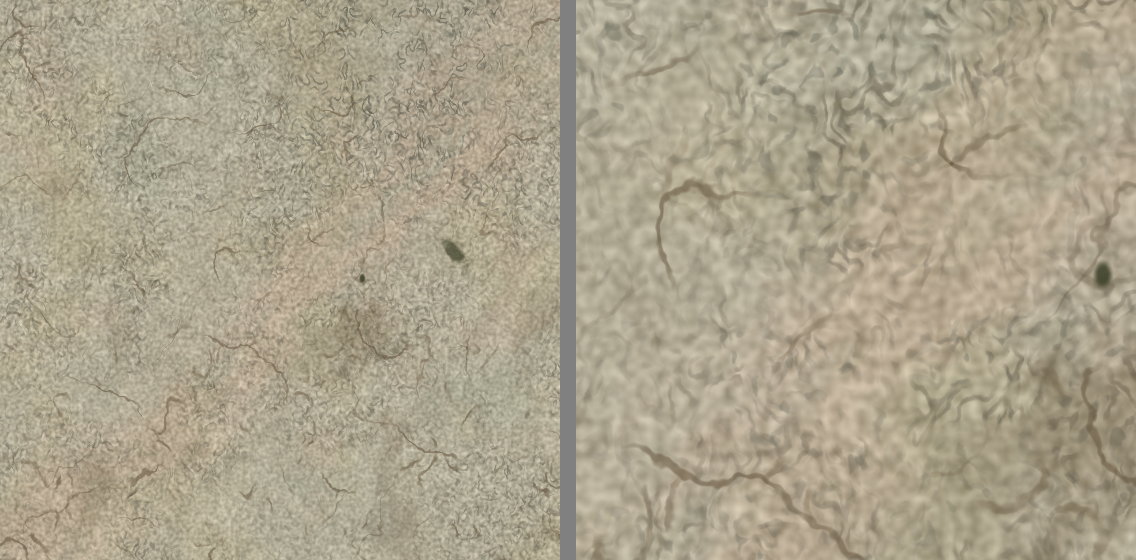
Left, the full canvas; right, a detail of the centre.
A Shadertoy shader for this texture:

```glsl
// Weathered cream limestone: soft blush bands rise along the diagonal, covered in
// patches of fine worm-like grain, with broken brown cracks and a few mineral stains.
// Built from gradient noise: fbm for tone, zero crossings of warped noise for lines.

const vec3 CREAM = vec3(0.712, 0.690, 0.608);
const vec3 BLUSH = vec3(0.727, 0.657, 0.568);
const vec3 SAGE  = vec3(0.672, 0.667, 0.588);
const vec3 OCHRE = vec3(0.715, 0.683, 0.575);
const vec3 UMBER = vec3(0.390, 0.325, 0.235);
const vec3 SLATE = vec3(0.335, 0.340, 0.300);
const vec3 MOSS  = vec3(0.230, 0.240, 0.150);

float hash(vec2 p) {
    vec3 q = fract(vec3(p.xyx) * 0.1031);
    q += dot(q, q.yzx + 33.33);
    return fract((q.x + q.y) * q.z);
}

float cornerSlope(vec2 cell, vec2 offset) {
    float angle = 6.28318 * hash(cell);
    return dot(vec2(cos(angle), sin(angle)), offset);
}

// Signed gradient noise, roughly -0.7 to 0.7
float noise(vec2 p) {
    vec2 i = floor(p), f = p - i;
    vec2 u = f * f * f * (f * (f * 6.0 - 15.0) + 10.0);
    vec2 e = vec2(1.0, 0.0);
    float low = mix(cornerSlope(i, f), cornerSlope(i + e, f - e), u.x);
    float high = mix(cornerSlope(i + e.yx, f - e.yx), cornerSlope(i + 1.0, f - 1.0), u.x);
    return mix(low, high, u.y);
}

float fbm(vec2 p) {
    float sum = 0.0, amplitude = 1.0;
    for (int i = 0; i < 5; i++) {
        sum += amplitude * noise(p);
        p = mat2(1.6, 1.2, -1.2, 1.6) * p + 17.3;
        amplitude *= 0.5;
    }
    return sum;
}

vec2 warp(vec2 p, float scale, float amount) {
    return p + amount * vec2(fbm(p * scale + 31.0), fbm(p * scale + 74.0));
}

// Line of even width along the zero crossings of noise
float vein(vec2 p, float width) {
    float n = noise(p);
    vec2 e = vec2(0.02, 0.0);
    vec2 slope = vec2(noise(p + e) - n, noise(p + e.yx) - n) / e.x;
    return 1.0 - smoothstep(width * 0.25, width, abs(n) / max(length(slope), 0.25));
}

float patches(vec2 p, float low, float high) {
    return smoothstep(low, high, fbm(p));
}

// Ragged soft spot
float stain(vec2 p, vec2 center, vec2 radius, float raggedness) {
    float d = length((p - center) / radius) + raggedness * fbm(p * 38.0);
    return 1.0 - smoothstep(0.35, 1.15, d);
}

vec3 stoneBase(vec2 uv, vec2 flow) {
    vec2 diagonal = vec2(flow.x + flow.y, flow.y - flow.x) * 0.7071;
    float streak = fbm(diagonal * vec2(5.0, 19.0) + 5.0);
    float band = exp(-pow((diagonal.y + 0.04) / 0.10, 2.0));
    float blush = clamp(band * (0.7 + 1.1 * streak) + 0.5 * patches(uv * 6.0 + 9.0, 0.1, 0.6), 0.0, 1.0);
    vec3 color = mix(CREAM, OCHRE, patches(uv * 4.5 + 41.0, -0.2, 0.6));
    color = mix(color, SAGE, 0.7 * patches(flow * 5.0 + 60.0, 0.0, 0.6) * (1.0 - band));
    color = mix(color, BLUSH, 0.85 * blush);
    return color + 0.038 * streak + 0.040 * fbm(flow * 15.0 + 12.0);
}

void mainImage(out vec4 fragColor, in vec2 fragCoord) {
    vec2 uv = fragCoord / iResolution.y;
    vec2 flow = warp(uv, 5.0, 0.07);
    vec2 crumple = warp(uv, 24.0, 0.012);
    vec3 color = stoneBase(uv, flow);
    float slateZone = stain(uv, vec2(0.70, 0.91), vec2(0.30, 0.26), 0.4);
    float grainZone = 0.3 + 0.7 * patches(flow * 5.0 + 22.0, -0.35, 0.4);

    // Fine surface relief: bumps, sharper grit and dark pits
    float relief = 0.110 * noise(crumple * 85.0) + 0.150 * noise(uv * 150.0 + 3.0);
    color += relief * (0.65 + 0.40 * grainZone);
    float pits = smoothstep(0.16, 0.42, noise(crumple * vec2(120.0, 95.0) + 27.0));
    color = mix(color, SLATE, 0.36 * pits * grainZone);

    // Worm-like grain, densest in broad patches
    float worms = vein(crumple * vec2(72.0, 54.0), 0.17) * patches(uv * 34.0 + 8.0, -0.2, 0.5);
    float flecks = vein(crumple * vec2(78.0, 50.0) + 50.0, 0.18) * patches(uv * 30.0 + 90.0, -0.2, 0.4);
    color = mix(color, mix(UMBER, SLATE, 0.5), 0.45 * worms * grainZone);
    color = mix(color, SLATE, flecks * (0.22 * grainZone + 0.45 * slateZone));
    color = mix(color, SLATE, 0.07 * slateZone);

    // Cloudy brown shadows and short dark dashes, stronger toward the bottom
    float lower = 1.0 - smoothstep(0.15, 0.65, uv.y);
    float shade = patches(flow * 8.0 + 130.0, 0.15, 0.75);
    color = mix(color, UMBER, shade * (0.08 + 0.16 * lower));
    float dashes = vein(crumple * vec2(20.0, 15.0) + 14.0, 0.075) * patches(uv * 15.0 + 66.0, 0.05, 0.45);
    color = mix(color, UMBER, dashes * (0.20 + 0.35 * lower));

    // Long broken cracks
    vec2 jagged = warp(uv, 13.0, 0.028);
    float crack = vein(jagged * 5.0 + 2.7, 0.016) * patches(uv * 7.0 + 19.0, -0.15, 0.35);
    float hairline = vein(jagged * vec2(8.0, 6.0) + 33.0, 0.018) * patches(uv * 8.0 + 47.0, -0.1, 0.4);
    color = mix(color, UMBER, 0.55 * crack + 0.35 * hairline);

    // Mineral stains
    color = mix(color, UMBER, 0.28 * stain(uv, vec2(0.655, 0.405), vec2(0.075, 0.070), 0.6));
    vec2 tilted = mat2(0.77, -0.64, 0.64, 0.77) * (uv - vec2(0.815, 0.552));
    color = mix(color, MOSS, 0.70 * stain(tilted, vec2(0.0), vec2(0.015, 0.032), 0.9));
    color = mix(color, MOSS, 0.85 * stain(uv, vec2(0.647, 0.502), vec2(0.006, 0.009), 0.4));

    fragColor = vec4(clamp(color, 0.0, 1.0), 1.0);
}
```
